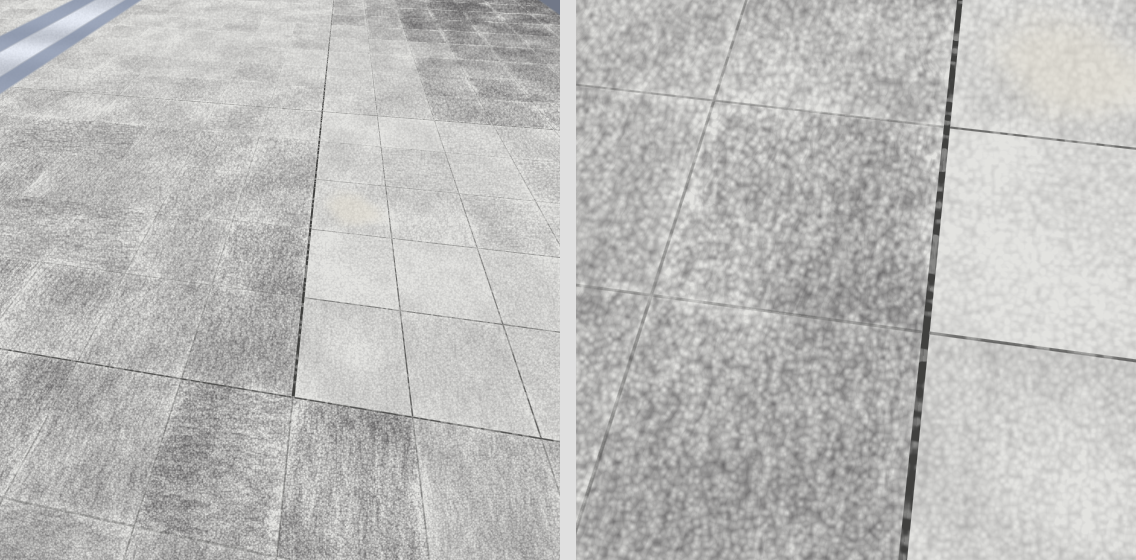
Left, the full canvas; right, a detail of the centre.
Give the GLSL for this texture, as a Shadertoy shader.

```glsl
// Weathered grey stone paving in perspective, with dark joints and blue-grey border bands.

// Columns map (column, row, 1) on the ground to homogeneous canvas coordinates.
const mat3 GROUND_TO_CANVAS = mat3(
    0.1878, -0.0444, -0.0350,
    0.1427,  0.2861,  0.2298,
    0.5234,  0.2904,  1.0000);

const vec3 CLEAN_STONE = vec3(0.890, 0.890, 0.880);
const vec3 GRIME       = vec3(0.420, 0.415, 0.418);
const vec3 JOINT       = vec3(0.250, 0.250, 0.245);
const vec3 WARM_STAIN  = vec3(0.875, 0.850, 0.790);
const vec3 BLUE_BAND   = vec3(0.590, 0.630, 0.710);
const vec3 GLOSS_BAND  = vec3(0.820, 0.840, 0.880);

const float MAIN_JOINT  = 0.013;  // half widths, in tiles
const float FINE_JOINT  = 0.006;
const float GRAIN_CELLS = 230.0;  // grain cells across the canvas
const float CROSS_JOINT = 5.0;    // row of the far continuous joint
const vec4 LEFT_BANDS = vec4(-8.60, -7.85, -6.90, -6.35);
const float RIGHT_BAND = 6.85;

float hash(vec2 p) {
    vec3 q = fract(vec3(p.xyx) * 0.1031);
    q += dot(q, q.yzx + 33.33);
    return fract((q.x + q.y) * q.z);
}

float valueNoise(vec2 p) {
    vec2 i = floor(p), f = fract(p);
    f = f * f * (3.0 - 2.0 * f);
    return mix(mix(hash(i), hash(i + vec2(1, 0)), f.x),
               mix(hash(i + vec2(0, 1)), hash(i + vec2(1, 1)), f.x), f.y);
}

float fbm(vec2 p) {
    float sum = 0.0, amp = 0.533;
    for (int i = 0; i < 4; i++) {
        sum += amp * valueNoise(p);
        p = mat2(1.6, 1.2, -1.2, 1.6) * p + 17.3;
        amp *= 0.5;
    }
    return sum;
}

// Distance to the nearest scattered point.
float cellular(vec2 p) {
    vec2 i = floor(p), f = fract(p);
    float d = 2.0;
    for (int y = -1; y <= 1; y++)
        for (int x = -1; x <= 1; x++) {
            vec2 c = vec2(x, y);
            d = min(d, length(c + vec2(hash(i + c), hash(i + c + 71.7)) - f));
        }
    return d;
}

// Typical dirtiness of a tile: worn left and front, clean right, dark far right.
float regionWear(vec2 tile) {
    if (tile.y < 0.0) return tile.x < 1.0 ? 0.47 : 0.33;
    if (tile.x < 0.0)
        return mix(0.39, 0.17, smoothstep(0.0, 8.0, tile.y)) + (tile.x > -2.0 && tile.y < 3.0 ? 0.06 : 0.0);
    if (tile.y < CROSS_JOINT) return 0.09 + 0.035 * tile.x;
    return 0.14 + 0.34 * smoothstep(0.0, 3.0, tile.x) + 0.22 * smoothstep(7.0, 11.0, tile.y);
}

// Coverage of a line, dimmed where it is thinner than the filter.
float lineCover(float d, float halfWidth, float filterWidth) {
    return clamp((halfWidth - d) / filterWidth + 0.5, 0.0, 1.0) * min(1.0, 2.0 * halfWidth / filterWidth);
}

float band(float x, float lo, float hi, float aa) {
    return smoothstep(lo - aa, lo + aa, x) * (1.0 - smoothstep(hi - aa, hi + aa, x));
}

void mainImage(out vec4 fragColor, in vec2 fragCoord) {
    vec2 canvas = fragCoord / iResolution.xy;
    vec3 h = inverse(GROUND_TO_CANVAS) * vec3(canvas, 1.0);
    vec2 ground = h.xy / h.z;
    vec2 aa = max(fwidth(ground), vec2(1e-4));
    vec2 tile = floor(ground), nearest = round(ground);
    vec2 edge = abs(ground - nearest);

    // Grime: regional level, tile variation, blotches, brushed streaks and grain
    float wear = clamp(regionWear(tile) + 0.13 * (hash(tile + 40.0) - 0.5), 0.05, 0.8);
    float nearby = 1.0 - smoothstep(2.0, 10.0, ground.y);
    float blotch = fbm(ground * 1.9 + 0.6 * hash(tile)) - 0.5;
    vec2 brush = hash(tile + 9.0) < 0.72 ? ground : ground.yx;
    float streak = fbm(brush * vec2(42.0, 11.0) + fbm(ground * 5.0) * 3.0) - 0.5;
    float grain = cellular(canvas * GRAIN_CELLS) - 0.45 + 0.9 * (valueNoise(canvas * GRAIN_CELLS * 1.6) - 0.5);
    float rim = 1.0 - smoothstep(0.0, 0.08, min(edge.x, edge.y) + 0.12 * blotch);
    float dirt = wear + blotch * (0.22 + 0.75 * wear) + streak * wear * 1.2 * nearby;
    dirt += grain * (0.10 + 0.70 * wear * mix(0.35, 1.0, nearby)) - 0.35 * rim * wear;
    vec3 color = mix(CLEAN_STONE, GRIME, clamp(dirt, 0.0, 1.0));
    float stain = 1.0 - smoothstep(0.1, 0.45, length(ground - vec2(0.5, 2.45)) + 0.4 * blotch);
    color = mix(color, WARM_STAIN, 0.45 * stain);

    // Joints: bold centre line, crisp on the clean side, faint on the worn side
    bool beyondFront = ground.y > 0.0;
    bool mainColumn = nearest.x == 0.0 && beyondFront;
    bool continuousRow = nearest.y == 0.0 || nearest.y == CROSS_JOINT;
    float fade = mix(1.0, 0.65, smoothstep(5.0, 9.0, ground.y));
    float columnInk = mainColumn ? 1.0 : (nearest.x > 0.0 && beyondFront ? 0.8 : 0.42);
    float rowInk = continuousRow ? 0.85 : (ground.x > 0.0 && beyondFront ? 0.7 : 0.33);
    float broken = mix(0.55, 1.0, smoothstep(0.2, 0.6, valueNoise(ground * 38.0)));
    float column = lineCover(edge.x, mainColumn ? MAIN_JOINT : FINE_JOINT, aa.x) * columnInk;
    float row = lineCover(edge.y, nearest.y == CROSS_JOINT ? FINE_JOINT * 1.7 : FINE_JOINT, aa.y) * rowInk;
    color = mix(color, JOINT, max(column, row) * broken * fade);

    // Polished border bands
    float sheen = 0.07 * sin(ground.y * 2.1 + sin(ground.y * 0.9)) + 0.03 * grain;
    float gloss = band(ground.x, LEFT_BANDS.y, LEFT_BANDS.z, aa.x);
    float blue = band(ground.x, LEFT_BANDS.x, LEFT_BANDS.y, aa.x) + band(ground.x, LEFT_BANDS.z, LEFT_BANDS.w, aa.x);
    color = mix(color, GLOSS_BAND + sheen, gloss);
    color = mix(color, BLUE_BAND + 0.3 * sheen, min(blue, 1.0));
    color = mix(color, BLUE_BAND * 0.75, smoothstep(RIGHT_BAND - aa.x, RIGHT_BAND + aa.x, ground.x));
    fragColor = vec4(clamp(color, 0.0, 1.0), 1.0);
}
```
